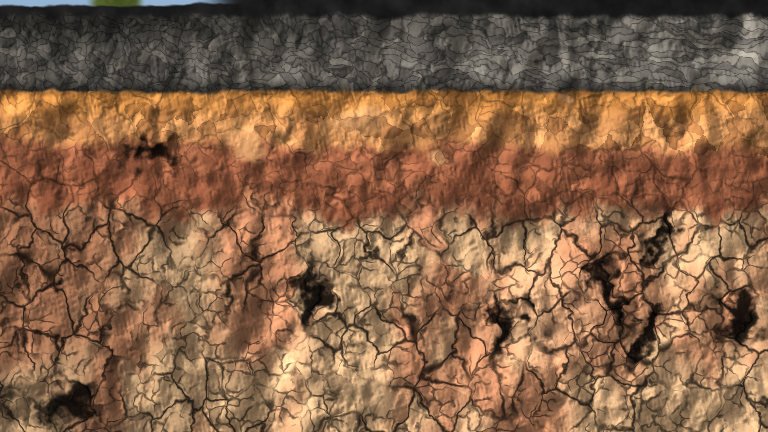
Give the GLSL for this texture, as a WebGL 1 fragment shader.

```glsl
precision highp float;
uniform vec2 u_resolution;

#define ASPHALT_TOP 0.962
#define GRAVEL_BASE 0.787
#define SAND_BASE 0.662
#define CLAY_TOP 0.515
#define RELIEF 0.11
#define SHADE_RANGE 0.75
#define CRACK_SCALE 12.0
#define CRACK_WIDTH 0.13
#define GRAVEL_SCALE 46.0
#define LIGHT_DIR vec2(-0.72, 0.69)
#define FINE_STEP 0.006
#define BROAD_STEP 0.025

vec2 hash2(vec2 p) {
  vec3 q = fract(vec3(p.xyx) * vec3(0.1031, 0.1030, 0.0973));
  q += dot(q, q.yzx + 33.33);
  return fract((q.xx + q.yz) * q.zy);
}

float noise(vec2 p) {
  vec2 i = floor(p), f = fract(p);
  f = f * f * (3.0 - 2.0 * f);
  float low = mix(hash2(i).x, hash2(i + vec2(1, 0)).x, f.x);
  float high = mix(hash2(i + vec2(0, 1)).x, hash2(i + vec2(1, 1)).x, f.x);
  return mix(low, high, f.y);
}

float fbm(vec2 p) {
  float sum = 0.0, amp = 0.5;
  for (int i = 0; i < 4; i++) {
    sum += amp * noise(p);
    p = mat2(1.6, 1.2, -1.2, 1.6) * p + 7.3;
    amp *= 0.5;
  }
  return sum / 0.94;
}

// x: gap between the two nearest cells, y: random value of the cell
vec2 cells(vec2 p) {
  vec2 base = floor(p);
  float near = 9.0, next = 9.0, id = 0.0;
  for (int y = -1; y <= 1; y++) {
    for (int x = -1; x <= 1; x++) {
      vec2 cell = base + vec2(x, y);
      vec2 rnd = hash2(cell + 40.0);
      float d = length(cell + rnd - p);
      if (d < near) { next = near; near = d; id = rnd.y; }
      else next = min(next, d);
    }
  }
  return vec2(next - near, id);
}

// Soft ellipse, tilted by a shear
float lump(vec2 p, vec2 center, vec2 radius, float shear) {
  vec2 d = p - center;
  d.x -= shear * d.y;
  return 1.0 - smoothstep(0.35, 1.2, length(d / radius));
}

// Rounded ridges, slightly taller than wide
float relief(vec2 p) {
  float sum = 0.0, amp = 0.5;
  vec2 q = p * vec2(6.5, 4.5);
  for (int i = 0; i < 6; i++) {
    float r = 2.0 * noise(q) - 1.0;
    sum += amp * (1.0 - r * r);
    q = mat2(1.5, 1.3, -1.3, 1.5) * q + 3.7;
    amp *= 0.52;
  }
  return sum + 0.3 * lump(p, vec2(1.29, 0.28), vec2(0.16, 0.18), -0.2);
}

// Deep hollows and overhang shadows
float hollows(vec2 p) {
  float s = lump(p, vec2(0.718, 0.306), vec2(0.036, 0.10), 0.1);
  s = max(s, lump(p, vec2(1.43, 0.315), vec2(0.035, 0.10), -0.45));
  s = max(s, lump(p, vec2(1.532, 0.456), vec2(0.028, 0.07), 0.5));
  s = max(s, lump(p, vec2(1.505, 0.236), vec2(0.026, 0.07), 0.6));
  s = max(s, lump(p, vec2(1.70, 0.264), vec2(0.034, 0.08), -0.3));
  s = max(s, lump(p, vec2(1.169, 0.248), vec2(0.028, 0.09), 0.1));
  s = max(s, lump(p, vec2(0.162, 0.06), vec2(0.07, 0.05), 0.3));
  return max(s, lump(p, vec2(0.359, 0.65), vec2(0.055, 0.03), 0.8));
}

void main() {
  vec2 p = gl_FragCoord.xy / u_resolution.y;
  float across = gl_FragCoord.x / u_resolution.x;
  float px = 1.5 / u_resolution.y;
  float broad = fbm(p * vec2(5.0, 3.5));
  float fine = fbm(p * 26.0 + 11.0);
  vec2 jitter = vec2(fine, fbm(p * 22.0 + 50.0)) - 0.5;
  vec2 warped = p + 0.05 * jitter;

  // Slope light at two sizes, softly limited
  float height = relief(p);
  float slope = 0.6 * (height - relief(p + LIGHT_DIR * FINE_STEP)) / FINE_STEP
              + 0.7 * (height - relief(p + LIGHT_DIR * BROAD_STEP)) / BROAD_STEP;
  slope *= RELIEF;
  float shade = 1.0 + SHADE_RANGE * slope / (1.0 + abs(slope));

  // Layer masks, from the bottom up
  float sandEdge = SAND_BASE + 0.06 * (broad - 0.5) + 0.05 * (fine - 0.5);
  float clayEdge = CLAY_TOP + 0.12 * (broad - 0.5) + 0.08 * (fine - 0.5);
  float inRed = smoothstep(-0.03, 0.025, p.y - clayEdge);
  float inSand = smoothstep(-0.018, 0.018, p.y - sandEdge);
  float gravelEdge = GRAVEL_BASE + 0.022 * (fine - 0.5);
  float inGravel = smoothstep(-px, px + 0.003, p.y - gravelEdge);

  // Cracked clay, olive and rust
  vec2 plates = cells(warped * CRACK_SCALE * vec2(1.1, 0.85));
  vec2 chips = cells(warped * CRACK_SCALE * 2.3 + 17.0);
  float rust = smoothstep(0.36, 0.66, broad + 0.2 * (plates.y - 0.5) - 0.12 * (across - 0.5));
  vec3 clay = mix(vec3(0.68, 0.55, 0.41), vec3(0.64, 0.44, 0.32), rust);
  float boulder = lump(p, vec2(1.29, 0.28), vec2(0.14, 0.16), -0.2);
  clay = mix(clay, vec3(0.74, 0.56, 0.42), 0.7 * boulder);
  clay *= mix(0.82, 1.08, smoothstep(0.0, 0.45, across));

  // Red earth, then ochre sand with pale stones
  vec3 red = mix(vec3(0.40, 0.23, 0.16), vec3(0.64, 0.40, 0.28), fine);
  vec3 sand = mix(vec3(0.63, 0.42, 0.25), vec3(0.76, 0.54, 0.34), chips.y);
  float ochre = smoothstep(0.70, 0.78, p.y + 0.08 * (broad - 0.5));
  sand = mix(sand, vec3(0.74, 0.48, 0.20), 0.55 * ochre);
  vec3 soil = mix(mix(clay, red, inRed), sand, inSand);
  float stones = lump(warped, vec2(0.572, 0.668), vec2(0.05, 0.038), -0.3);
  stones = max(stones, lump(warped, vec2(0.833, 0.718), vec2(0.08, 0.036), 0.4));
  stones = max(stones, lump(warped, vec2(1.014, 0.63), vec2(0.032, 0.023), 0.0));
  stones = max(stones, lump(warped, vec2(1.308, 0.773), vec2(0.023, 0.016), 0.0));
  soil = mix(soil, vec3(0.82, 0.60, 0.40), 0.85 * stones);

  // Cracks, hollows and slope light
  float crack = 1.0 - smoothstep(0.0, CRACK_WIDTH, plates.x);
  float chipCrack = 1.0 - smoothstep(0.0, 0.22, chips.x);
  float depth = mix(mix(0.72, 0.38, inRed), 0.3, inSand);
  crack *= smoothstep(0.2, 0.55, fbm(p * 9.0 + 3.0));
  soil *= 1.0 - depth * max(crack, 0.7 * chipCrack * smoothstep(0.35, 0.6, fine));
  soil *= mix(shade, 1.08, 0.45 * stones) * (0.92 + 0.25 * chips.y);
  soil *= 1.0 - 0.85 * hollows(p + 0.13 * jitter);
  soil *= 1.0 - 0.4 * smoothstep(GRAVEL_BASE - 0.016, GRAVEL_BASE, p.y) * fine;

  // Grey gravel, flatter flakes toward the right
  vec2 flake = vec2(mix(1.0, 0.62, across), mix(1.0, 1.3, across));
  vec2 grit = cells(warped * GRAVEL_SCALE * flake);
  vec3 gravel = mix(vec3(0.23, 0.22, 0.21), vec3(0.50, 0.48, 0.44), grit.y * 0.55 + fine * 0.45);
  gravel *= mix(0.68, 1.0, smoothstep(0.0, 0.25, grit.x)) * mix(0.82, 1.2, across) * shade;
  gravel *= mix(0.6, 1.0, smoothstep(0.0, 0.035, p.y - gravelEdge));
  gravel *= 1.0 - 0.5 * smoothstep(0.88, 0.96, p.y + 0.08 * (broad - 0.5)) * (1.0 - across);
  float inAsphalt = smoothstep(-0.008, 0.008, p.y - ASPHALT_TOP - 0.025 * (fine - 0.5));
  gravel = mix(gravel, vec3(0.11, 0.11, 0.11) * (0.5 + fine), inAsphalt);
  vec3 color = mix(soil, gravel, inGravel);

  // Sliver of sky and grass above the road edge
  float grass = smoothstep(0.11, 0.13, across) * (1.0 - smoothstep(0.175, 0.19, across));
  vec3 beyond = mix(vec3(0.58, 0.70, 0.82), vec3(0.28, 0.33, 0.14) * (0.6 + fine), grass);
  float horizon = 0.986 + 0.05 * max(across - 0.16, 0.0) + 0.012 * (fine - 0.5);
  color = mix(color, beyond, smoothstep(-px, px, p.y - horizon) * (1.0 - smoothstep(0.25, 0.32, across)));
  gl_FragColor = vec4(clamp(color, 0.0, 1.0), 1.0);
}
```
